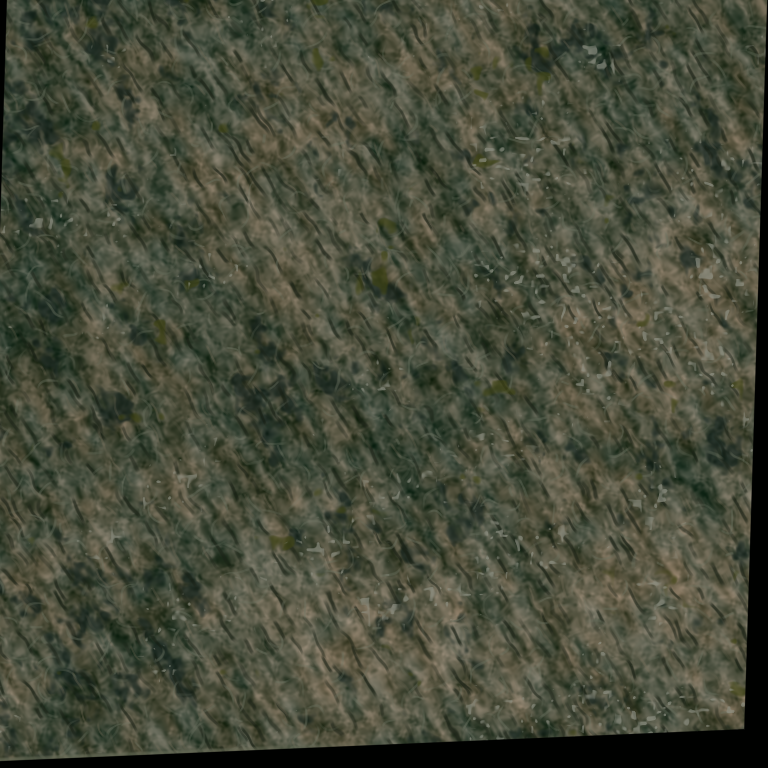
Write a Shadertoy shader that draws this texture.

```glsl
// Bare winter woodland seen from the air, with slanted trunk shadows and black margins.

float hash(vec2 p) {
    vec3 h = fract(p.xyx * vec3(0.1031, 0.1030, 0.0973));
    h += dot(h, h.yzx + 33.33);
    return fract((h.x + h.y) * h.z);
}

// Value noise centred on zero
float noise(vec2 p) {
    vec2 i = floor(p), f = fract(p);
    f = f * f * (3.0 - 2.0 * f);
    float low = mix(hash(i), hash(i + vec2(1, 0)), f.x);
    float high = mix(hash(i + vec2(0, 1)), hash(i + vec2(1, 1)), f.x);
    return mix(low, high, f.y) - 0.5;
}

float fbm(vec2 p) {
    float sum = 0.0, amp = 0.6;
    for (int i = 0; i < 4; i++) {
        sum += amp * noise(p);
        p = mat2(1.6, 1.2, -1.2, 1.6) * p + 17.3;
        amp *= 0.55;
    }
    return sum;
}

// Scattered, slightly bent strokes, one per grid cell at most
float strands(vec2 p, vec2 cell, float turn, float reach, float width, float density, float seed) {
    float cover = 0.0;
    vec2 home = floor(p / cell);
    for (int k = 0; k < 9; k++) {
        vec2 id = home + vec2(k % 3 - 1, k / 3 - 1);
        vec2 key = id + seed;
        vec2 centre = (id + vec2(hash(key + 3.1), hash(key + 7.7))) * cell;
        float a = (hash(key + 11.9) - 0.5) * turn;
        vec2 d = mat2(cos(a), -sin(a), sin(a), cos(a)) * (p - centre);
        float halfLength = reach * mix(0.35, 1.0, hash(key + 19.3));
        float bend = (hash(key + 23.5) - 0.5) * turn * 12.0;
        float across = abs(d.y - bend * d.x * d.x);
        float stroke = (1.0 - smoothstep(0.2 * width, width, across))
                     * (1.0 - smoothstep(0.5, 1.0, abs(d.x) / halfLength));
        float strength = step(hash(key + 31.7), density) * mix(0.4, 1.0, hash(key + 41.1));
        cover = max(cover, stroke * strength);
    }
    return cover;
}

void mainImage(out vec4 fragColor, in vec2 fragCoord) {
    vec2 uv = fragCoord / iResolution.xy;
    vec2 warp = 0.006 * vec2(noise(uv * 60.0), noise(uv * 60.0 + 40.0));
    vec2 p = uv + warp;

    // Coordinates along and across the shadow direction
    vec2 slant = mat2(0.52, 0.854, -0.854, 0.52) * p + 5.0;

    // Forest floor: broad clearings, clumps, streaks and fine litter
    float clearing = fbm(p * 5.0 + 9.0) + 0.30 * (uv.x - uv.y);
    float tone = 0.57 + 0.50 * clearing;
    tone += 0.55 * fbm(slant * vec2(26.0, 44.0));
    tone += 0.65 * noise(slant * vec2(28.0, 110.0));
    tone += 0.50 * noise(slant * vec2(95.0, 150.0) + 31.0);
    tone += 0.42 * noise(slant * 230.0 + 70.0);
    vec3 color = mix(vec3(0.12, 0.17, 0.10), vec3(0.43, 0.42, 0.35), tone);

    // Warm leaf litter against cool branches
    float warmth = noise(slant * vec2(30.0, 55.0) + 80.0) + 0.5 * clearing;
    color += vec3(0.055, 0.0, -0.025) * warmth;

    // Dark evergreen crowns
    float crown = fbm(slant * vec2(19.0, 27.0) + 120.0) + 0.25 * noise(p * 110.0);
    crown = smoothstep(0.14, 0.38, crown - 0.12 * clearing);
    color = mix(color, vec3(0.085, 0.14, 0.115) + 0.10 * noise(p * 160.0), 0.75 * crown);

    // Trunk shadows
    float shade = strands(slant, vec2(0.045, 0.017), 0.22, 0.028, 0.0034, 0.55, 10.0);
    color = mix(color, vec3(0.09, 0.12, 0.075), 0.68 * shade);

    // Pale trunks and curling twigs
    float trunk = strands(slant, vec2(0.04, 0.02), 0.5, 0.020, 0.0024, 0.40, 90.0);
    float twig = strands(p, vec2(0.026), 6.28, 0.020, 0.0024, 0.55, 200.0);
    color = mix(color, vec3(0.46, 0.43, 0.35), 0.35 * trunk);
    color = mix(color, vec3(0.43, 0.46, 0.39), 0.42 * twig);

    // Olive moss, mostly toward the upper right
    float moss = noise(p * 24.0 + 61.0) + 0.3 * noise(p * 90.0) + 0.10 * (uv.x + uv.y - 1.3);
    color = mix(color, vec3(0.24, 0.26, 0.07), 0.65 * smoothstep(0.39, 0.50, moss));

    // Bright stones gathered on the right
    float stones = noise(p * 150.0 + 15.0) + 0.5 * noise(p * 14.0 + 33.0);
    stones = smoothstep(0.40, 0.60, stones + 0.14 * (uv.x - 0.7));
    color = mix(color, vec3(0.57, 0.58, 0.53), 0.65 * stones);

    // Tilted frame with a faint light rim at the lower left
    float bottom = uv.y - 0.009 - 0.043 * uv.x;
    float right = 0.969 + 0.0315 * (uv.y - 0.05) - uv.x;
    float left = uv.x - 0.03 * (uv.y - 0.70);
    float rim = (1.0 - smoothstep(0.002, 0.006, bottom)) * (1.0 - smoothstep(0.2, 0.6, uv.x));
    color = mix(color, vec3(0.40, 0.42, 0.34), 0.6 * rim);
    float inside = smoothstep(-0.001, 0.001, min(bottom, min(right, left)));

    fragColor = vec4(mix(vec3(0.0, 0.005, 0.0), max(color, 0.02), inside), 1.0);
}
```
